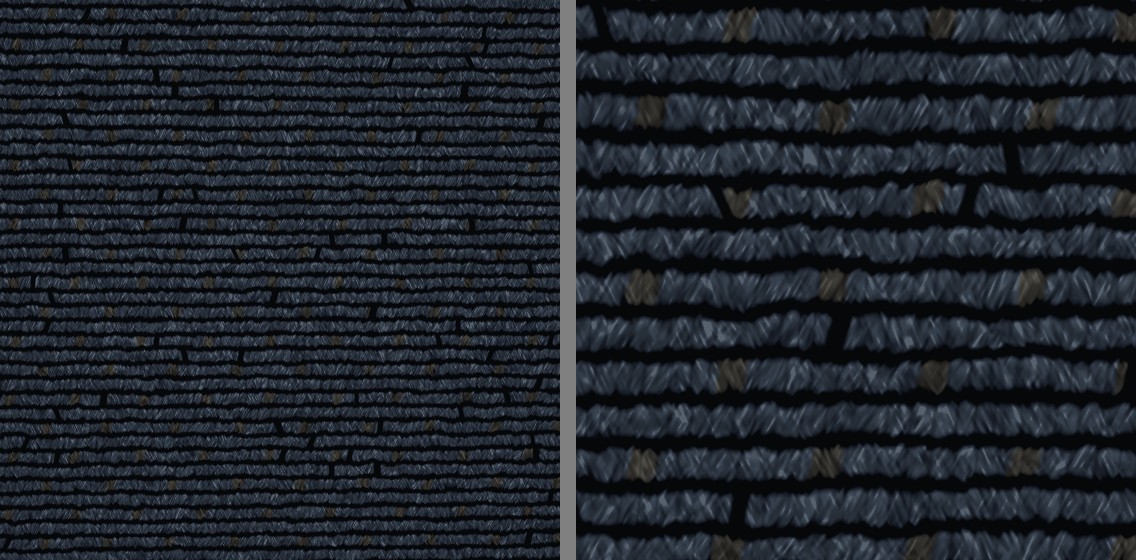
Left, the full canvas; right, a detail of the centre.
A Shadertoy shader for this texture:

```glsl
const vec3 GAP = vec3(0.018, 0.026, 0.036);
const vec3 SHADOW = vec3(0.09, 0.11, 0.15);
const vec3 YARN = vec3(0.15, 0.18, 0.22);
const vec3 LIT = vec3(0.21, 0.25, 0.30);
const vec3 SHEEN = vec3(0.34, 0.38, 0.43);
const vec3 OLIVE = vec3(0.30, 0.285, 0.25);
const float ROWS = 38.4;

float hash(vec2 p) {
    vec3 h = fract(vec3(p.xyx) * 0.1031);
    h += dot(h, h.yzx + 33.33);
    return fract((h.x + h.y) * h.z);
}

float noise(vec2 p) {
    vec2 i = floor(p), f = fract(p);
    f = f * f * (3.0 - 2.0 * f);
    return mix(mix(hash(i), hash(i + vec2(1, 0)), f.x),
               mix(hash(i + vec2(0, 1)), hash(i + vec2(1, 1)), f.x), f.y);
}

// Thin strands leaning by the given slant
float strands(vec2 q, float slant, float density) {
    return noise(vec2((q.x + slant * q.y) * density, q.y * 3.2));
}

// Strands leaning both ways in irregular clumps
float fibres(vec2 q, float density) {
    float lean = smoothstep(0.3, 0.7, noise(q * 1.9 + 41.0));
    return mix(strands(q, 0.55, density), strands(q + 17.0, -0.45, density), lean);
}

// Row coordinate counted downward, with slight lens bend and wandering ribs
float rowCoord(vec2 uv) {
    float top = 1.0 - uv.y;
    top -= 0.009 * (uv.x - 0.5) * (1.0 - 2.0 * top);
    float r = 0.436 + 37.04 * top + 1.365 * top * top;
    float x = uv.x * ROWS;
    r += 0.20 * (noise(vec2(x * 0.9, r * 0.8)) - 0.5);
    return r + 0.13 * (noise(vec2(x * 3.0, r * 1.5) + 70.0) - 0.5);
}

// Occasional breaks where a rib has parted
float breaks(float x, float v, float row) {
    float cellX = x / 4.0 + hash(vec2(row, 3.0));
    vec2 id = vec2(floor(cellX), row);
    float at = 0.2 + 0.6 * hash(id + 11.0);
    float d = abs((fract(cellX) - at) * 4.0 + v * (hash(id + 23.0) - 0.5));
    float width = 0.06 + 0.12 * hash(id + 31.0);
    return step(hash(id + 5.0), 0.15) * (1.0 - smoothstep(width, width + 0.14, d));
}

// Contrast knots on every second rib, staggered by half a step
float knots(vec2 uv, float v, float row, float fray) {
    float top = 1.0 - uv.y;
    float pitch = 0.1172 - 0.0026 * top;
    float stagger = 0.5 * mod(floor(row * 0.5) + 1.0, 2.0);
    float c = (uv.x - 0.0286 + 0.0091 * top) / pitch - stagger;
    float jitter = 0.10 * (hash(vec2(floor(c + 0.5), row)) - 0.5);
    float d = (fract(c + 0.5) - 0.5 - jitter) * pitch * ROWS;
    d = abs(d + 0.2 * v) + 0.16 * (fray - 0.5);
    return mod(row, 2.0) * (1.0 - smoothstep(0.25, 0.40, d));
}

vec3 yarnRamp(float tone) {
    vec3 c = mix(GAP, SHADOW, smoothstep(0.08, 0.38, tone));
    c = mix(c, YARN, smoothstep(0.34, 0.60, tone));
    c = mix(c, LIT, smoothstep(0.58, 0.82, tone));
    return mix(c, SHEEN, smoothstep(0.80, 1.08, tone));
}

void mainImage(out vec4 fragColor, in vec2 fragCoord) {
    vec2 uv = fragCoord / iResolution.xy;
    float x = uv.x * ROWS;
    float r = rowCoord(uv);
    float row = floor(r);
    float v = fract(r) - 0.5;
    float soft = ROWS / iResolution.y;
    vec2 q = vec2(x, r);

    // Rib outline built from small uneven loops
    float fuzz = fibres(q, 10.0);
    float phase = x * 1.75 + 1.3 * noise(vec2(x * 0.8, row * 7.0)) + hash(vec2(row, 9.0));
    float loopBump = abs(sin(3.14159 * (phase + 0.25 * v)));
    float halfWidth = 0.385 + 0.06 * loopBump + 0.09 * (fuzz - 0.5);
    float body = 1.0 - smoothstep(halfWidth - 0.20, halfWidth + 0.5 * soft, abs(v));
    body *= mix(0.76, 1.0, smoothstep(0.0, 0.5, loopBump));
    body *= 1.0 - 0.92 * breaks(x, v, row);

    // Light from above over fibrous pile
    float fine = fibres(q + 53.0, 13.0);
    float tone = 0.63 + 0.48 * (fuzz - 0.5) + 0.38 * (fine - 0.5) - 0.28 * v;
    tone += 0.24 * smoothstep(0.66, 0.92, fine);
    tone += 0.12 * (noise(q * vec2(0.9, 1.0) + 90.0) - 0.5);
    tone *= body * (1.06 - 0.22 * dot(uv - vec2(0.5, 0.58), uv - vec2(0.5, 0.58)));

    // Colour
    vec3 color = yarnRamp(tone);
    vec3 knotColor = max(GAP, OLIVE * (0.12 + 0.78 * tone) * smoothstep(0.05, 0.45, tone));
    color = mix(color, knotColor, 0.9 * knots(uv, v, row, fuzz));
    fragColor = vec4(color, 1.0);
}
```
